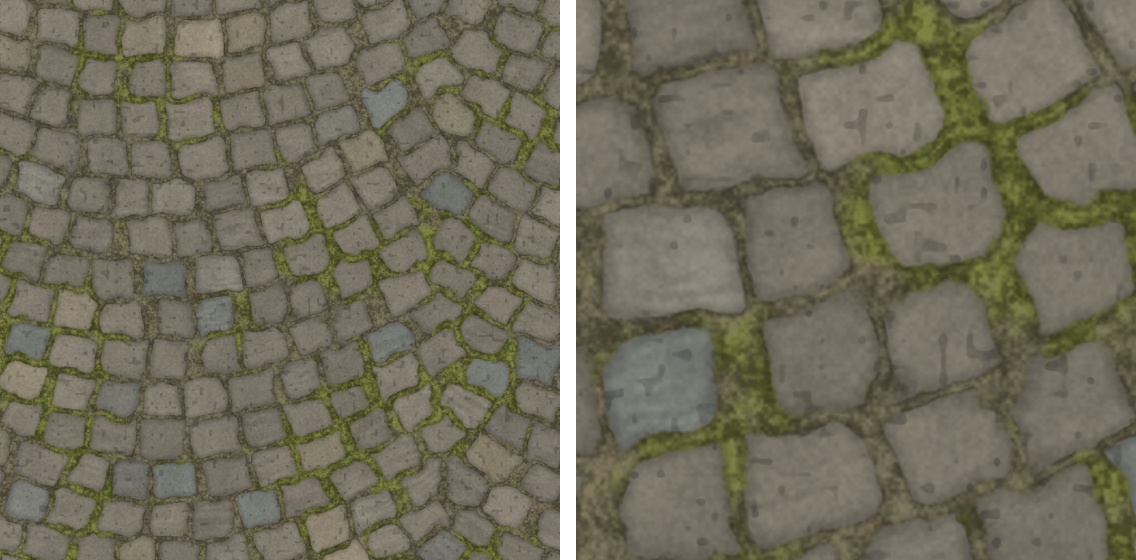
Left: the whole. Right: its middle third, enlarged.
Write a WebGL 1 fragment shader that draws this texture.

```glsl
precision highp float;
// Worn grey cobblestones laid in sagging arcs, with earth and moss in the joints.
uniform vec2 u_resolution;

// Layout, in units of the canvas height
const vec2 PITCH = vec2(0.083, 0.0715);
const float ARC_CENTER = 0.29;
const float ARC_BEND = 0.64;
const float JOINT_HALF = 0.0045;
const float CORNER = 0.013;
const float EDGE_SOFT = 0.0016;

// Colours
const vec3 STONE = vec3(0.495, 0.467, 0.417);
const vec3 STONE_BLUE = vec3(0.455, 0.465, 0.440);
const vec3 STONE_TAN = vec3(0.545, 0.515, 0.435);
const vec3 EARTH_DARK = vec3(0.275, 0.255, 0.195);
const vec3 EARTH_LIGHT = vec3(0.490, 0.460, 0.365);
const vec3 MOSS_DARK = vec3(0.280, 0.290, 0.130);
const vec3 MOSS_LIGHT = vec3(0.490, 0.510, 0.240);

float hash(vec2 p) {
  vec3 q = fract(vec3(p.xyx) * 0.1031);
  q += dot(q, q.yzx + 33.33);
  return fract((q.x + q.y) * q.z);
}

float noise(vec2 p) {
  vec2 i = floor(p), f = fract(p);
  f = f * f * (3.0 - 2.0 * f);
  return mix(mix(hash(i), hash(i + vec2(1, 0)), f.x),
             mix(hash(i + vec2(0, 1)), hash(i + vec2(1, 1)), f.x), f.y);
}

float fbm(vec2 p) {
  float sum = 0.0, amp = 0.533;
  for (int i = 0; i < 4; i++) {
    sum += amp * noise(p);
    p = mat2(1.6, 1.2, -1.2, 1.6) * p + 17.3;
    amp *= 0.5;
  }
  return sum;
}

float roundedBox(vec2 p, vec2 halfSize, float radius) {
  vec2 q = abs(p) - halfSize + radius;
  return length(max(q, 0.0)) + min(max(q.x, q.y), 0.0) - radius;
}

// Horizontal offset from the lowest point of the arc
float arcOffset(float x) { return fract(x - ARC_CENTER + 0.5) - 0.5; }

float arcHeight(float x) {
  float d = arcOffset(x);
  return ARC_BEND * d * d;
}

// Signed distance to the nearest stone, trimmed against its neighbour
float cobbles(vec2 p, out vec2 stoneId, out vec2 local) {
  float nearest = 10.0, second = 10.0;
  float baseRow = floor((p.y - arcHeight(p.x)) / PITCH.y + 0.5);
  for (int j = -2; j <= 2; j++) {
    float row = baseRow + float(j);
    float shift = hash(vec2(row + 40.0, 7.0));
    float baseColumn = floor(p.x / PITCH.x - shift + 0.5);
    for (int i = -2; i <= 2; i++) {
      vec2 id = vec2(baseColumn + float(i), row) + 60.0;
      vec2 jitter = vec2(hash(id), hash(id + 91.7)) - 0.5;
      float x = (baseColumn + float(i) + shift + 0.36 * jitter.x) * PITCH.x;
      float y = row * PITCH.y + arcHeight(x) + 0.009 * jitter.y;
      float angle = atan(2.0 * ARC_BEND * arcOffset(x)) + 0.28 * (hash(id + 23.1) - 0.5);
      float c = cos(angle), s = sin(angle);
      vec2 q = mat2(c, -s, s, c) * (p - vec2(x, y));
      vec2 size = PITCH * (0.43 + 0.10 * vec2(hash(id + 5.3), hash(id + 47.9)));
      q.x += q.y * 0.22 * (hash(id + 71.3) - 0.5);
      float d = roundedBox(q, size, CORNER * (0.6 + 0.8 * hash(id + 13.7)));
      if (d < nearest) {
        second = nearest;
        nearest = d;
        stoneId = id;
        local = q;
      } else {
        second = min(second, d);
      }
    }
  }
  return max(nearest, JOINT_HALF - 0.5 * (second - nearest));
}

void main() {
  vec2 p = gl_FragCoord.xy / u_resolution.y;
  vec2 warp = vec2(noise(p * 28.0), noise(p * 28.0 + 50.0)) - 0.5;
  vec2 id, local;
  float d = cobbles(p + 0.010 * warp, id, local);
  d += 0.009 * (fbm(p * 45.0 + id * 3.7) - 0.5);
  float fine = noise(p * 260.0), grit = noise(p * 430.0 + 9.0);

  // Stone faces: own tint, mottling, grain, pits and some split streaks
  float pick = hash(id + 3.3);
  vec3 face = mix(STONE, STONE_BLUE, smoothstep(0.88, 0.95, pick));
  face = mix(face, STONE_TAN, smoothstep(0.12, 0.04, pick));
  face *= 0.94 + 0.13 * hash(id + 31.9);
  float streak = noise(local * vec2(25.0, 170.0) + id) - 0.5;
  float tone = 0.17 * (fbm(p * 32.0 + id) - 0.5) + 0.09 * (fine - 0.5) + 0.07 * (grit - 0.5);
  tone += 0.12 * streak * step(0.72, hash(id + 63.1));
  tone -= 0.16 * smoothstep(0.78, 0.92, noise(p * 125.0 + 31.0));
  face *= 1.0 + tone - 0.15 * smoothstep(-0.010, 0.0, d);

  // Joints: gritty earth with patches of moss, dark beside the stones
  float crumbs = 0.55 * fbm(p * 85.0) + 0.25 * fine + 0.20 * grit;
  float mossy = smoothstep(0.47, 0.67, fbm(p * 7.0 + 4.0) + 0.30 * (fbm(p * 50.0) - 0.5));
  vec3 earth = mix(EARTH_DARK, EARTH_LIGHT, smoothstep(0.22, 0.80, crumbs));
  vec3 moss = mix(MOSS_DARK, MOSS_LIGHT, smoothstep(0.25, 0.72, crumbs));
  vec3 joint = mix(earth, moss, 0.9 * mossy);
  joint *= 0.85 + 0.17 * smoothstep(0.0, 0.005, d);

  // Moss and dirt creep slightly over the rims
  float rim = d + 0.0025 * mossy + 0.002 * (fine - 0.5);
  float cover = smoothstep(EDGE_SOFT, -EDGE_SOFT, rim);
  gl_FragColor = vec4(mix(joint, face, cover), 1.0);
}
```
